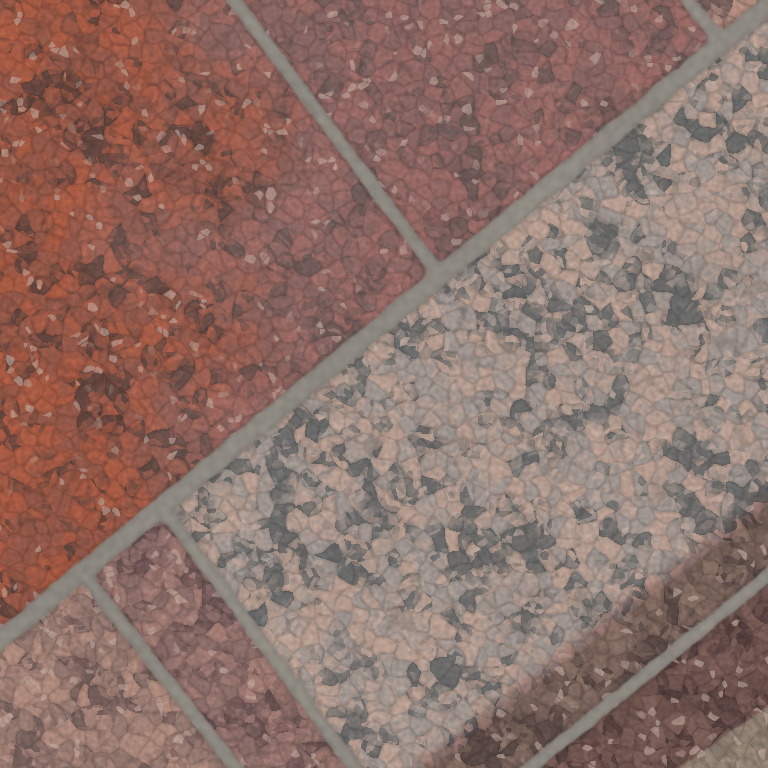
Write a Shadertoy shader that draws this texture.

```glsl
// Granite paving in a slanted layout: red slabs above a long grout joint, a pale
// speckled slab and small blocks below it, and a dark stepped edge at lower right.
// Straight lines split the slabs; two Voronoi layers and gradient noise make grain.

#define GRAIN 47.0        // coarse crystals across the canvas
#define FINE 105.0        // fine crystals across the canvas
#define CLUSTER 9.0       // scale of the dark mineral clusters
#define WARP 0.011        // bending of the crystal outlines
#define MAIN_JOINT 0.0125 // half width of the long joint
#define SIDE_JOINT 0.0085 // half width of the short joints
#define FILLET 0.014      // rounding where joints meet
#define GROUT vec3(0.555, 0.535, 0.505)
#define FLECK vec3(0.73, 0.65, 0.61)

vec2 hash2(vec2 p) {
    vec2 q = vec2(dot(p, vec2(127.1, 311.7)), dot(p, vec2(269.5, 183.3)));
    return fract(sin(q) * 43758.5);
}

float corner(vec2 cell, vec2 offset, vec2 f) {
    return dot(hash2(cell + offset) * 2.0 - 1.0, f - offset);
}

float gradientNoise(vec2 p) {
    vec2 i = floor(p), f = fract(p);
    vec2 u = f * f * f * (f * (f * 6.0 - 15.0) + 10.0);
    float low = mix(corner(i, vec2(0, 0), f), corner(i, vec2(1, 0), f), u.x);
    float high = mix(corner(i, vec2(0, 1), f), corner(i, vec2(1, 1), f), u.x);
    return mix(low, high, u.y);
}

float fbm(vec2 p) {
    float sum = 0.0, gain = 0.6;
    for (int i = 0; i < 3; i++) {
        sum += gain * gradientNoise(p);
        p = p * 2.07 + 13.7;
        gain *= 0.5;
    }
    return sum;
}

// Voronoi crystals: two random tones and the distance to the crystal border
vec3 crystals(vec2 p) {
    vec2 base = floor(p), tone = vec2(0.0);
    float nearest = 9.0, second = 9.0;
    for (int y = -1; y <= 1; y++)
    for (int x = -1; x <= 1; x++) {
        vec2 cell = base + vec2(x, y);
        float d = length(cell + hash2(cell) - p);
        if (d < nearest) {
            second = nearest;
            nearest = d;
            tone = hash2(cell + 71.3);
        } else second = min(second, d);
    }
    return vec3(tone, second - nearest);
}

// Signed distance to the line a-b, positive on its left
float side(vec2 p, vec2 a, vec2 b) {
    vec2 d = normalize(b - a), q = p - a;
    return d.x * q.y - d.y * q.x;
}

float segment(vec2 p, vec2 a, vec2 b) {
    vec2 q = p - a, d = b - a;
    return length(q - d * clamp(dot(q, d) / dot(d, d), 0.0, 1.0));
}

float smoothMin(float a, float b) {
    float h = max(FILLET - abs(a - b), 0.0) / FILLET;
    return min(a, b) - h * h * FILLET * 0.25;
}

vec3 stone(vec3 body, vec3 accent, vec3 shade, vec2 tone, float dark) {
    vec3 c = mix(body, accent, smoothstep(0.25, 0.75, tone.x));
    return mix(c, shade, 0.85 * smoothstep(0.5, 0.85, tone.y + dark));
}

void mainImage(out vec4 fragColor, in vec2 fragCoord) {
    vec2 p = fragCoord / iResolution.xy;
    float px = 1.0 / iResolution.y;

    // Crystal tones, stretched a little along the fall of the slabs
    vec2 bend = vec2(gradientNoise(p * 38.0), gradientNoise(p * 38.0 + 51.0));
    vec2 q = mat2(0.8, 0.6, -0.6, 0.8) * (p + WARP * bend) * vec2(1.0, 1.08);
    vec3 coarse = crystals(q * GRAIN), fine = crystals(q * FINE);
    vec2 tone = mix(coarse.xy, fine.xy, 0.36);
    float cluster = fbm(p * CLUSTER + 4.0), drift = fbm(p * 5.0 + 27.0);

    // Layout lines
    vec2 mainA = vec2(-0.1, 0.084), mainB = vec2(1.1, 1.076);
    vec2 topA = vec2(0.29, 1.02), topB = vec2(0.566, 0.65);
    vec2 cornerA = vec2(0.88, 1.02), cornerB = vec2(0.938, 0.945);
    vec2 blockA = vec2(0.215, 0.335), blockB = vec2(0.477, -0.02);
    vec2 endA = vec2(0.11, 0.25), endB = vec2(0.323, -0.02);
    vec2 stepA = vec2(0.675, -0.012), stepB = vec2(1.02, 0.267);
    float above = side(p, mainA, mainB);
    float rim = side(p, vec2(0.56, 0.0), vec2(1.0, 0.342));

    // Red slabs, orange at the left and mauve toward the right
    float mauve = smoothstep(0.08, 0.44, p.x + 0.35 * drift);
    vec2 redTone = vec2(tone.x + 1.1 * fbm(p * 13.0), tone.y);
    vec3 red = stone(mix(vec3(0.57, 0.34, 0.28), vec3(0.52, 0.39, 0.38), mauve),
                     mix(vec3(0.65, 0.35, 0.26), vec3(0.59, 0.41, 0.39), mauve),
                     mix(vec3(0.34, 0.25, 0.23), vec3(0.41, 0.34, 0.33), mauve),
                     redTone, 0.9 * cluster - 0.06);
    vec3 pink = stone(vec3(0.57, 0.46, 0.43), vec3(0.67, 0.53, 0.48),
                      vec3(0.42, 0.34, 0.33), tone, 0.4 * cluster);
    red = mix(red, pink, smoothstep(-px, px, side(p, cornerA, cornerB)));

    // Pale slab and the two blocks beside it
    vec3 pale = stone(vec3(0.61, 0.57, 0.55), vec3(0.70, 0.60, 0.55),
                      vec3(0.37, 0.38, 0.38), tone, 0.95 * cluster);
    pale = mix(pale, pale * vec3(0.82, 0.74, 0.75), smoothstep(0.028, 0.0, rim));
    vec3 block = mix(pink, pink * vec3(0.92, 0.89, 0.92), smoothstep(-px, px, side(p, endA, endB)));
    vec3 col = mix(block, pale, smoothstep(-px, px, side(p, blockA, blockB)));
    col = mix(col, red, smoothstep(-px, px, above));

    // Stepped edge and the ground below it
    vec3 face = stone(vec3(0.44, 0.36, 0.33), vec3(0.51, 0.42, 0.38),
                      vec3(0.32, 0.26, 0.25), tone, 0.4 * cluster);
    face *= mix(vec3(0.94, 0.87, 0.89), vec3(1.0), smoothstep(-px, px, side(p, stepA, stepB)));
    col = mix(face, col, smoothstep(-0.002 - px, 0.002 + px, rim));
    vec3 ground = vec3(0.53, 0.47, 0.42) * (0.92 + 0.22 * tone.x);
    float soil = side(p, vec2(0.885, 0.0), vec2(1.0, 0.082)) + 0.008 * cluster;
    col = mix(ground, col, smoothstep(-0.003, 0.003, soil));

    // Crystal borders, pale flecks and soft fine texture
    col *= 0.91 + 0.11 * smoothstep(0.0, 0.3, coarse.z);
    col = mix(col, FLECK, 0.6 * smoothstep(0.91, 0.97, fine.x) * smoothstep(0.0, 0.25, fine.z));
    col *= 1.0 + 0.16 * gradientNoise(p * 150.0) + 0.06 * drift;

    // Grout joints with slightly worn edges
    float joint = segment(p, mainA, mainB) - MAIN_JOINT;
    joint = smoothMin(joint, segment(p, topA, topB) - SIDE_JOINT);
    joint = smoothMin(joint, segment(p, cornerA, cornerB) - SIDE_JOINT);
    joint = smoothMin(joint, segment(p, blockA, blockB) - SIDE_JOINT);
    joint = smoothMin(joint, segment(p, endA, endB) - SIDE_JOINT);
    joint = min(joint, segment(p, stepA, stepB) - SIDE_JOINT);
    joint += 0.0035 * gradientNoise(p * 32.0) + 0.0015 * gradientNoise(p * 90.0);
    vec3 grout = GROUT * (1.0 + 0.09 * drift + 0.1 * gradientNoise(p * 85.0));
    grout *= 0.94 + 0.06 * smoothstep(0.0, -0.008, joint);
    col *= 1.0 - 0.1 * smoothstep(0.008, 0.0, joint);
    col = mix(grout, col, smoothstep(-0.0012 - px, 0.0012 + px, joint));

    fragColor = vec4(clamp(col, 0.0, 1.0), 1.0);
}
```
